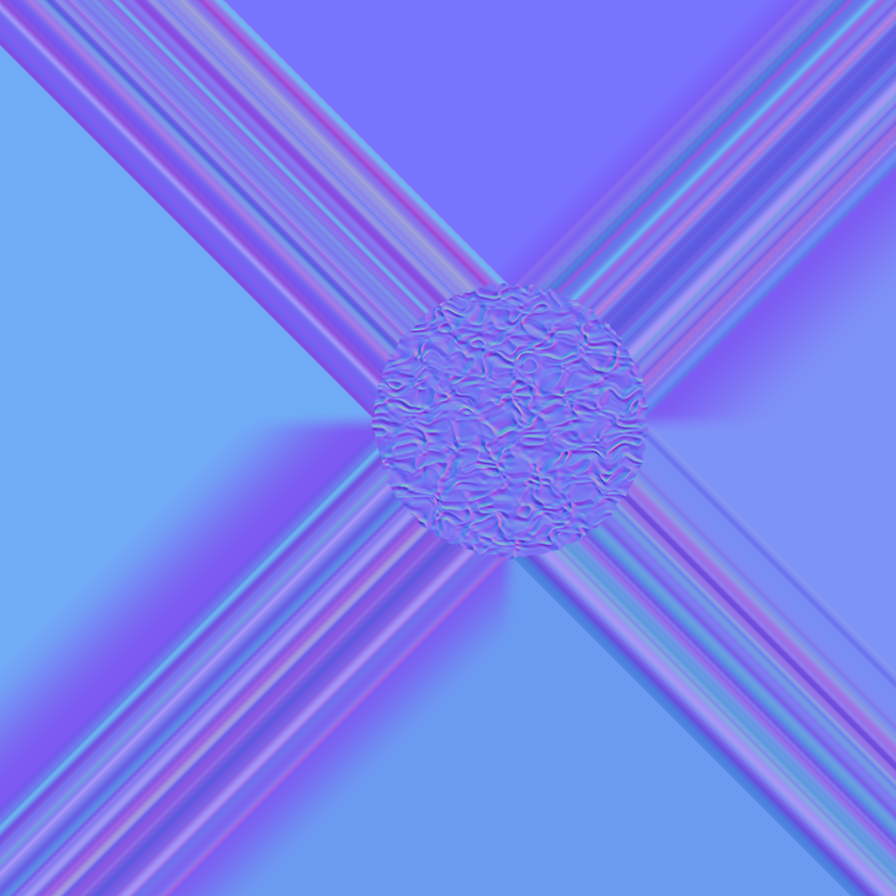
Reproduce this texture map procedurally as a three.js fragment shader.

```glsl
varying vec2 vUv;

const vec3 VIOLET = vec3(0.49, 0.35, 0.95);
const vec3 CYAN = vec3(0.43, 0.76, 0.95);
const vec3 TEAL = vec3(0.27, 0.53, 0.86);
const vec3 INDIGO = vec3(0.34, 0.33, 0.87);
const vec3 LILAC = vec3(0.67, 0.61, 0.97);
const vec3 PINK = vec3(0.65, 0.42, 0.88);

float hash(vec2 p) {
  return fract(sin(dot(p, vec2(127.1, 311.7))) * 43758.55);
}

float noise(vec2 p) {
  vec2 cell = floor(p);
  vec2 f = fract(p);
  f = f * f * (3.0 - 2.0 * f);
  float low = mix(hash(cell), hash(cell + vec2(1.0, 0.0)), f.x);
  float high = mix(hash(cell + vec2(0.0, 1.0)), hash(cell + 1.0), f.x);
  return mix(low, high, f.y);
}

// Random stripes across an arm
float grain(float s, float seed) {
  float sum = 0.0;
  float freq = 40.0;
  float amp = 0.42;
  for (int i = 0; i < 3; i++) {
    sum += amp * (noise(vec2(s * freq + 50.0, seed + float(i) * 7.0)) - 0.5);
    freq *= 2.2;
    amp *= 0.85;
  }
  return sum;
}

vec3 streaks(float s, float seed) {
  float r = grain(s, seed);
  float g = grain(s, seed + 31.0);
  return vec3(0.49 + 0.48 * r, 0.48 + 0.55 * g, 0.94 - 0.35 * r * r - 0.2 * abs(g));
}

vec3 stripe(vec3 base, vec3 tint, float s, float center, float width) {
  float d = (s - center) / width;
  return mix(base, tint, 0.85 * exp(-d * d));
}

vec3 upperLeftArm(float s) {
  vec3 c = streaks(s, 3.0);
  c = stripe(c, VIOLET, s, -0.128, 0.016);
  c = stripe(c, LILAC, s, -0.108, 0.005);
  c = stripe(c, VIOLET, s, -0.082, 0.008);
  c = stripe(c, CYAN, s, 0.028, 0.004);
  return stripe(c, CYAN, s, 0.144, 0.006);
}

vec3 upperRightArm(float s) {
  vec3 c = streaks(s, 5.0);
  c = stripe(c, VIOLET, s, -0.132, 0.014);
  c = stripe(c, TEAL, s, -0.102, 0.006);
  c = stripe(c, CYAN, s, -0.066, 0.005);
  c = stripe(c, INDIGO, s, 0.01, 0.014);
  c = stripe(c, LILAC, s, 0.058, 0.008);
  c = stripe(c, PINK, s, 0.105, 0.008);
  return stripe(c, vec3(0.45, 0.56, 0.97), s, 0.133, 0.008);
}

vec3 lowerLeftArm(float s) {
  vec3 c = streaks(s, 11.0);
  c = stripe(c, VIOLET, s, -0.142, 0.014);
  c = stripe(c, CYAN, s, -0.115, 0.006);
  c = stripe(c, LILAC, s, -0.064, 0.005);
  c = stripe(c, LILAC, s, -0.008, 0.008);
  c = stripe(c, INDIGO, s, 0.068, 0.012);
  c = stripe(c, LILAC, s, 0.1, 0.008);
  return stripe(c, VIOLET, s, 0.128, 0.014);
}

vec3 lowerRightArm(float s, vec3 field) {
  vec3 c = streaks(s, 17.0);
  c = stripe(c, LILAC, s, -0.107, 0.012);
  c = stripe(c, PINK, s, 0.035, 0.004);
  c = stripe(c, PINK, s, 0.062, 0.005);
  c = mix(c, field, 0.75 * smoothstep(0.07, 0.1, s));
  c = stripe(c, TEAL, s, -0.141, 0.005);
  return stripe(c, vec3(0.4, 0.44, 0.93), s, 0.136, 0.005);
}

// Crumpled relief on the disc
float relief(vec2 p) {
  vec2 q = p * vec2(75.0, 120.0);
  q += 1.6 * vec2(noise(p * 55.0), noise(p * 55.0 + 19.0));
  float ridge = 1.0 - abs(2.0 * noise(q) - 1.0);
  return ridge + 0.5 * noise(q * 2.1 + 8.0);
}

vec3 crumple(vec2 p) {
  float e = 0.0022;
  float h = relief(p);
  vec2 slope = vec2(relief(p + vec2(e, 0.0)) - h, relief(p + vec2(0.0, e)) - h);
  slope = clamp(slope, -0.6, 0.6);
  return vec3(vec2(0.48, 0.46) - vec2(0.5, 0.42) * slope, 0.95 - 0.4 * dot(slope, slope));
}

void main() {
  vec2 p = vUv - vec2(0.57, 0.53);
  float a = p.x + p.y;
  float b = p.x - p.y;

  // Flat fields with violet glows along the arms
  vec3 top = mix(vec3(0.47, 0.455, 1.0), VIOLET, 0.8 * smoothstep(-0.2, -0.14, b));
  float leftGlow = smoothstep(-0.31, -0.15, b) * smoothstep(0.012, -0.015, p.y);
  vec3 left = mix(vec3(0.44, 0.675, 0.965), VIOLET, leftGlow);
  float bottomGlow = smoothstep(0.25, 0.13, b) * smoothstep(0.01, -0.015, p.x);
  vec3 bottom = mix(vec3(0.42, 0.605, 0.945), VIOLET, bottomGlow);
  float rightGlow = smoothstep(0.3, 0.13, b) * smoothstep(-0.015, 0.012, p.y);
  vec3 right = mix(vec3(0.495, 0.575, 0.97), VIOLET, rightGlow);
  vec3 color = a > 0.0 ? (b > 0.0 ? right : top) : (b > 0.0 ? bottom : left);

  // Four diagonal arms
  float rising = smoothstep(0.149, 0.145, abs(b));
  float falling = smoothstep(0.152, 0.148, abs(a));
  vec3 risingColor = a > 0.0 ? upperRightArm(b) : lowerLeftArm(b);
  vec3 fallingColor = b > 0.0 ? lowerRightArm(a, right) : upperLeftArm(a);
  color = mix(color, risingColor, rising);
  color = mix(color, fallingColor, falling * step(abs(a), abs(b)));

  // Disc with a ragged rim
  float rim = length(p) + 0.006 * (noise(p * 130.0) - 0.5);
  color = mix(color, crumple(p), smoothstep(0.154, 0.151, rim));
  gl_FragColor = vec4(color, 1.0);
}
```
